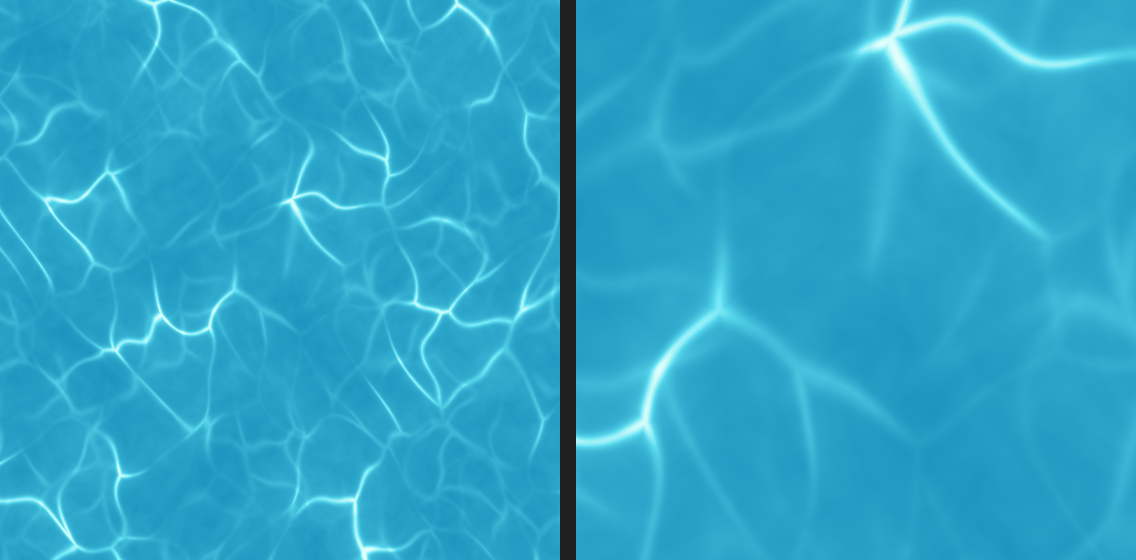
Left, the full canvas; right, a detail of the centre.
A WebGL 2 fragment shader for this texture:

```glsl
#version 300 es
precision highp float;
// Sunlit pool water: a curved web of light caustics over mottled blue.

uniform vec2 u_resolution;
out vec4 fragColor;

vec2 hash2(vec2 c) {
  return fract(sin(vec2(dot(c, vec2(127.1, 311.7)), dot(c, vec2(269.5, 183.3)))) * 43758.55);
}

// Layered, rotated sines; each layer bends the next one.
float ripples(vec2 p, int layers) {
  float sum = 0.0, amp = 1.0;
  for (int i = 0; i < layers; i++) {
    p += 0.6 * sin(p.yx * 1.1 + vec2(1.3, 4.1));
    sum += amp * sin(p.x) * sin(p.y);
    p = mat2(0.8, 0.6, -0.6, 0.8) * p * 1.75 + 2.7;
    amp *= 0.64;
  }
  return sum;
}

// Bends straight cell walls into curves.
vec2 bend(vec2 p) {
  p += 0.28 * sin(p.yx * 1.3 + p * 0.5 + vec2(0.4, 2.6));
  p += 0.13 * sin(p.yx * 3.1 - p * 1.2 + vec2(5.2, 1.1));
  return p + 0.045 * sin(p.yx * 7.3 + p * 2.4 + vec2(2.0, 3.7));
}

// Distances to the nearest and second nearest cell wall.
vec2 cellWalls(vec2 p) {
  vec2 cell = floor(p), f = p - cell, home = vec2(0.0), toHome = vec2(0.0);
  float best = 9.0;
  for (int y = -1; y <= 1; y++)
    for (int x = -1; x <= 1; x++) {
      vec2 g = vec2(x, y), r = g + hash2(cell + g) - f;
      if (dot(r, r) < best) {
        best = dot(r, r);
        home = g;
        toHome = r;
      }
    }
  vec2 walls = vec2(9.0);
  for (int y = -2; y <= 2; y++)
    for (int x = -2; x <= 2; x++) {
      vec2 g = home + vec2(x, y), r = g + hash2(cell + g) - f, gap = r - toHome;
      if (dot(gap, gap) > 1e-5) {
        float d = dot(0.5 * (toHome + r), normalize(gap));
        walls.y = min(walls.y, max(walls.x, d));
        walls.x = min(walls.x, d);
      }
    }
  return walls;
}

// Thin bright filament, soft halo and a flare where filaments meet.
float caustics(vec2 p, float width) {
  vec2 walls = cellWalls(bend(p));
  float strength = smoothstep(-0.55, 0.85, ripples(p * 1.5 + 3.0, 2));
  float line = exp(-pow(walls.x / width, 2.0));
  float halo = exp(-walls.x / 0.12);
  float flare = exp(-dot(walls, walls) / 0.012);
  return strength * (0.72 * line + 0.24 * halo + 0.3 * flare) + 0.07 * line;
}

void main() {
  vec2 uv = gl_FragCoord.xy / min(u_resolution.x, u_resolution.y);

  // Main web, a fainter and finer web, then cloudy mottling.
  float light = 0.1 + caustics(uv * vec2(8.4, 7.0) + 11.0, 0.038);
  light += 0.27 * caustics(uv.yx * vec2(9.5, 12.0) + 37.0, 0.075);
  light += 0.065 * ripples(uv * 13.0, 6);
  light += 0.03 * ripples(uv * 75.0 + 9.0, 3);

  vec3 deep = vec3(0.12, 0.59, 0.75), lit = vec3(0.39, 0.89, 0.96);
  vec3 color = mix(deep, lit, clamp(light, -0.12, 1.0));
  color = mix(color, vec3(0.88, 1.0, 0.98), smoothstep(0.8, 1.6, light));
  fragColor = vec4(color, 1.0);
}
```
